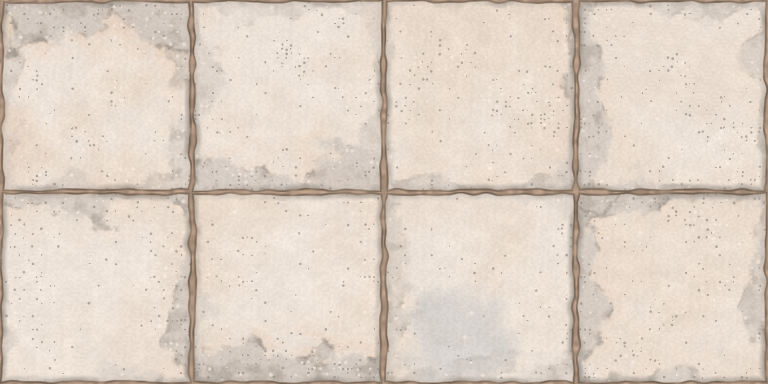
This texture is drawn by a WebGL 1 fragment shader. Its source:

```glsl
precision highp float;
// Worn cream ceramic tiles, four by two, with scalloped edges and brown grout.

uniform vec2 u_resolution;

const vec2 TILES = vec2(4.0, 2.0);
const vec3 CREAM = vec3(0.935, 0.893, 0.852);
const vec3 SAND = vec3(0.905, 0.835, 0.765);
const vec3 PEACH = vec3(0.86, 0.745, 0.65);
const vec3 COOL = vec3(0.83, 0.815, 0.80);
const vec3 ASH = vec3(0.81, 0.775, 0.745);
const vec3 SLATE = vec3(0.55, 0.525, 0.495);
const vec3 GROUT = vec3(0.69, 0.59, 0.51);
const vec3 GROUT_DARK = vec3(0.40, 0.335, 0.28);
const float GROUT_HALF = 0.008;      // narrowest half width, in tiles
const float SCALLOP = 0.019;         // depth of the wavy edge
const float SCALLOP_COUNT = 15.0;    // waves along a side
const float WEAR_DEPTH = 0.17;       // reach of the heaviest edge wear
const float PIT_SCALE = 44.0;
const vec2 COOL_SPOT = vec2(2.38, 0.22);

// Wear of each tile, one matrix column per tile: left, right, bottom, top
const mat4 UPPER_WEAR = mat4(
  0.30, 0.40, 0.35, 1.00,
  0.35, 0.25, 0.85, 0.20,
  0.20, 0.60, 0.40, 0.10,
  0.85, 0.40, 0.45, 0.40);
const mat4 LOWER_WEAR = mat4(
  0.20, 0.65, 0.20, 0.70,
  0.30, 0.20, 1.00, 0.10,
  0.45, 0.25, 0.20, 0.10,
  0.80, 0.45, 0.50, 0.75);
const vec4 UPPER_WARMTH = vec4(0.85, 0.45, 0.55, 0.20);
const vec4 LOWER_WARMTH = vec4(0.25, 0.55, 0.35, 0.35);

float hash(vec2 p) {
  return fract(sin(dot(p, vec2(127.1, 311.7))) * 43758.5453);
}

float noise(vec2 p) {
  vec2 i = floor(p);
  vec2 f = fract(p);
  f = f * f * (3.0 - 2.0 * f);
  float low = mix(hash(i), hash(i + vec2(1.0, 0.0)), f.x);
  float high = mix(hash(i + vec2(0.0, 1.0)), hash(i + 1.0), f.x);
  return mix(low, high, f.y);
}

float fbm(vec2 p) {
  float sum = 0.0;
  float amp = 0.5;
  for (int i = 0; i < 5; i++) {
    sum += amp * noise(p);
    p = p * 2.03 + 17.3;
    amp *= 0.5;
  }
  return sum / 0.97;
}

// Scattered round specks; density is the share of cells that hold one
float specks(vec2 p, float scale, float density) {
  vec2 cell = floor(p * scale);
  vec2 centre = 0.35 + 0.3 * vec2(hash(cell + 3.1), hash(cell + 8.7));
  float radius = 0.18 + 0.27 * hash(cell + 5.3);
  float dist = length(fract(p * scale) - centre);
  float present = step(1.0 - density, hash(cell));
  return present * (1.0 - smoothstep(radius * 0.4, radius, dist));
}

void main() {
  vec2 p = gl_FragCoord.xy / u_resolution * TILES;
  float pixel = TILES.y / u_resolution.y;
  vec2 id = floor(p);
  vec2 f = fract(p);

  // Settings of this tile
  vec4 column = vec4(equal(vec4(id.x), vec4(0.0, 1.0, 2.0, 3.0)));
  bool upper = id.y > 0.5;
  vec4 wear = upper ? UPPER_WEAR * column : LOWER_WEAR * column;
  float warmth = dot(upper ? UPPER_WARMTH : LOWER_WARMTH, column);

  // Noise fields, shifted so that tiles differ
  vec2 q = f + id * 9.7 + 4.0;
  float cloud = fbm(q * 3.0);
  float ragged = fbm(q * 5.0 + 31.0);
  float mottle = fbm(q * 14.0 + 57.0);

  // Sides: distance to the scalloped edge, and wear creeping inwards
  vec4 sides = vec4(f.x, 1.0 - f.x, f.y, 1.0 - f.y);
  float edge = 1.0;
  float band = 0.0;
  float rim = 0.0;
  float halo = 0.0;
  for (int i = 0; i < 4; i++) {
    float along = i < 2 ? f.y : f.x;
    float seed = dot(id, vec2(7.0, 29.0)) + float(i) * 3.0;
    float wave = noise(vec2(along * SCALLOP_COUNT, seed));
    float slim = i < 2 ? 1.0 : 0.8;
    edge = min(edge, sides[i] - slim * (GROUT_HALF + SCALLOP * wave));

    float depth = WEAR_DEPTH * wear[i];
    float reach = sides[i] + (ragged - 0.5) * 0.36 + (cloud - 0.5) * 0.2 - depth;
    float inside = 1.0 - smoothstep(-0.035, 0.025, reach);
    band = max(band, inside * (0.35 + 0.65 * wear[i]));
    rim = max(rim, (1.0 - smoothstep(0.0, 0.03, abs(reach))) * wear[i]);
    halo = max(halo, (1.0 - smoothstep(0.0, 0.16, reach)) * wear[i]);
  }

  // Glazed face with warm and cool clouds
  vec3 face = mix(CREAM, SAND, smoothstep(0.3, 0.75, cloud) * (0.3 + 0.7 * warmth));
  face = mix(face, PEACH, halo * (0.15 + 0.4 * warmth) * smoothstep(0.3, 0.65, mottle));
  float spot = length((p - COOL_SPOT) * vec2(1.0, 0.75)) + (ragged - 0.5) * 0.4;
  face = mix(face, COOL, 0.8 * (1.0 - smoothstep(0.1, 0.28, spot)));

  // Grey wear, darker along its ragged rim
  vec3 worn = mix(ASH, SLATE, smoothstep(0.45, 0.8, mottle) * 0.65);
  face = mix(face, worn, band * 0.75);
  face = mix(face, SLATE, rim * smoothstep(0.4, 0.7, mottle) * 0.65);

  // Pits, chips and fine grain
  float patches = smoothstep(0.45, 0.75, ragged);
  float density = 0.03 + 0.16 * patches + 0.12 * band;
  face = mix(face, SLATE, specks(q, PIT_SCALE, density) * 0.6);
  face = mix(face, CREAM * 1.04, specks(q + 2.3, PIT_SCALE * 0.7, density) * 0.6);
  face += (noise(q * 95.0) - 0.5) * 0.045 + (mottle - 0.5) * 0.06;

  // Soiled margin beside the grout
  float soil = 1.0 - smoothstep(0.0, 0.035, edge);
  face = mix(face, SLATE, soil * (0.1 + 0.5 * smoothstep(0.4, 0.7, ragged)));

  // Grout: tan bed with a dark line under the tile lip
  float lip = 1.0 - smoothstep(0.0, 0.013, abs(edge + 0.003));
  vec3 grout = GROUT * (0.88 + 0.24 * noise(p * 38.0));
  grout = mix(grout, GROUT_DARK, lip * (0.35 + 0.6 * noise(p * 19.0 + 6.0)));

  vec3 color = mix(grout, face, smoothstep(-pixel, pixel, edge));
  gl_FragColor = vec4(clamp(color, 0.0, 1.0), 1.0);
}
```
